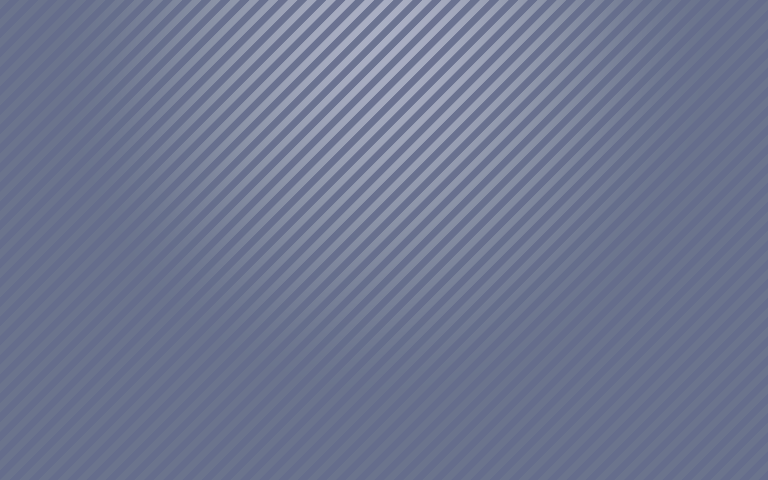
Write a Shadertoy shader that draws this pattern.

```glsl
const float STRIPES_DOWN = 25.0;
const float STRIPE_FILL = 0.5;

const vec3 GROOVE_COLOR = vec3(0.395, 0.428, 0.548);
const vec3 GROOVE_LIT = vec3(0.420, 0.450, 0.570);
const vec3 STRIPE_SHADE = vec3(0.418, 0.455, 0.553);
const vec3 STRIPE_MID = vec3(0.545, 0.577, 0.655);
const vec3 STRIPE_PEAK = vec3(0.665, 0.685, 0.765);

// Coverage of diagonal bands; phase counts periods across the bands
float stripeMask(float phase, float fill, float blur) {
    float offset = abs(fract(phase - 0.5 * fill + 0.5) - 0.5);
    return 1.0 - smoothstep(0.5 * fill - blur, 0.5 * fill + blur, offset);
}

// Soft elliptical falloff: 1 at the center, 0 at the rim
float spotlight(vec2 p, vec2 center, vec2 radii) {
    return 1.0 - smoothstep(0.0, 1.0, length((p - center) / radii));
}

// Three-stop color ramp
vec3 ramp(vec3 low, vec3 mid, vec3 high, float t) {
    return t < 0.5 ? mix(low, mid, 2.0 * t) : mix(mid, high, 2.0 * t - 1.0);
}

void mainImage(out vec4 fragColor, in vec2 fragCoord) {
    // Height is one unit; the origin of the bands is the top left corner
    vec2 p = fragCoord / iResolution.y;
    float aspect = iResolution.x / iResolution.y;
    float phase = (p.x + 1.0 - p.y) * STRIPES_DOWN;
    float blur = 0.7 * STRIPES_DOWN / iResolution.y;

    // Light from the upper middle brightens mainly the raised bands
    float light = spotlight(p, vec2(0.5 * aspect, 0.93), vec2(0.70, 0.78));
    vec3 groove = mix(GROOVE_COLOR, GROOVE_LIT, light);
    vec3 stripe = ramp(STRIPE_SHADE, STRIPE_MID, STRIPE_PEAK, light);

    vec3 color = mix(groove, stripe, stripeMask(phase, STRIPE_FILL, blur));
    fragColor = vec4(color, 1.0);
}
```
